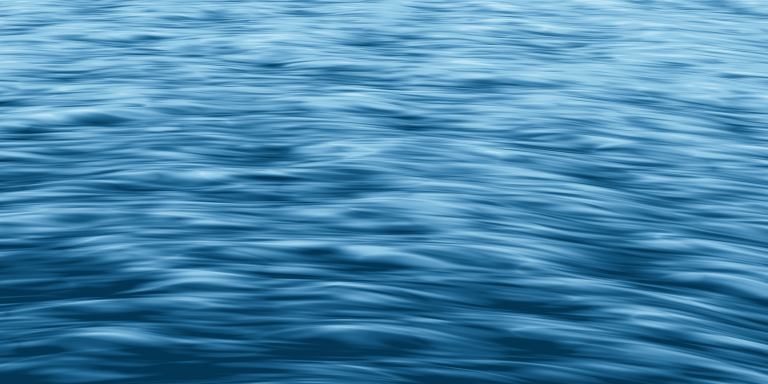
Reproduce this texture procedurally as a Shadertoy shader.

```glsl
vec2 randomGradient(vec2 cell) {
    vec3 h = fract(cell.xyx * vec3(0.1031, 0.1030, 0.0973));
    h += dot(h, h.yzx + 33.33);
    float angle = 6.2832 * fract((h.x + h.y) * h.z);
    return vec2(cos(angle), sin(angle));
}

float gradientNoise(vec2 p) {
    vec2 cell = floor(p), f = p - cell;
    vec2 w = f * f * f * (f * (f * 6.0 - 15.0) + 10.0);
    float a = dot(randomGradient(cell), f);
    float b = dot(randomGradient(cell + vec2(1, 0)), f - vec2(1, 0));
    float c = dot(randomGradient(cell + vec2(0, 1)), f - vec2(0, 1));
    float d = dot(randomGradient(cell + vec2(1, 1)), f - vec2(1, 1));
    return 1.4 * mix(mix(a, b, w.x), mix(c, d, w.x), w.y);
}

// Wave layer stretched along x, with its own slight slant
float waves(vec2 p, vec2 frequency, float slant, float seed) {
    return gradientNoise(vec2(p.x, p.y + slant * p.x) * frequency + seed);
}

// Brightness of the water surface, 0 in troughs to 1 in sky reflections
float waterTone(vec2 uv) {
    // Perspective: waves grow from the far edge to the near edge
    float nearness = 1.36 - uv.y;
    vec2 p = vec2((uv.x - 1.0) / pow(nearness, 0.7), log(nearness));
    p.y -= 0.05 * (uv.x - 0.45) * (uv.x - 0.45);

    // Broad swells bend the finer ripples riding on them
    float swell = waves(p, vec2(1.7, 10.0), -0.02, 7.3);
    float chop = waves(p + vec2(0.0, 0.015 * swell), vec2(2.7, 23.0), 0.015, 31.7);
    p.y += 0.022 * swell + 0.011 * chop;
    p.x += 0.05 * chop;

    float ripple = waves(p, vec2(3.9, 44.0), -0.02, 53.1);
    p.y += 0.004 * ripple;
    float streak = waves(p, vec2(5.5, 88.0), 0.02, 81.9);
    float hair = waves(p, vec2(8.5, 160.0), -0.015, 17.4);

    // Thin bright crests and thin dark creases, strongest on steep water
    float glint = exp(-10.0 * abs(waves(p, vec2(2.3, 30.0), 0.01, 97.2)));
    float crease = exp(-10.0 * abs(waves(p, vec2(2.7, 36.0), -0.01, 64.8)));

    float tone = 0.49 + 0.68 * (uv.y - 0.5) + 0.05 * (uv.x - 1.0);
    tone += 0.24 * swell + 0.27 * chop + 0.31 * ripple;
    tone += (0.29 + 0.15 * chop) * streak + 0.19 * hair;
    return tone + 0.26 * (glint - 0.25) * (0.7 + chop) - 0.14 * (crease - 0.25);
}

vec3 waterColor(float tone) {
    vec3 color = mix(vec3(0.01, 0.21, 0.33), vec3(0.07, 0.33, 0.49), smoothstep(-0.03, 0.2, tone));
    color = mix(color, vec3(0.15, 0.43, 0.60), clamp((tone - 0.2) / 0.14, 0.0, 1.0));
    color = mix(color, vec3(0.28, 0.55, 0.72), clamp((tone - 0.34) / 0.15, 0.0, 1.0));
    color = mix(color, vec3(0.43, 0.67, 0.82), clamp((tone - 0.49) / 0.17, 0.0, 1.0));
    color = mix(color, vec3(0.57, 0.79, 0.90), clamp((tone - 0.66) / 0.19, 0.0, 1.0));
    return mix(color, vec3(0.74, 0.89, 0.96), smoothstep(0.9, 1.3, tone));
}

void mainImage(out vec4 fragColor, in vec2 fragCoord) {
    // Vertical supersampling keeps the thin far ripples smooth
    vec3 color = vec3(0.0);
    for (int i = 0; i < 4; i++) {
        vec2 offset = vec2(0.0, (float(i) - 1.5) / 4.0);
        color += waterColor(waterTone((fragCoord + offset) / iResolution.y));
    }
    fragColor = vec4(color / 4.0, 1.0);
}
```
